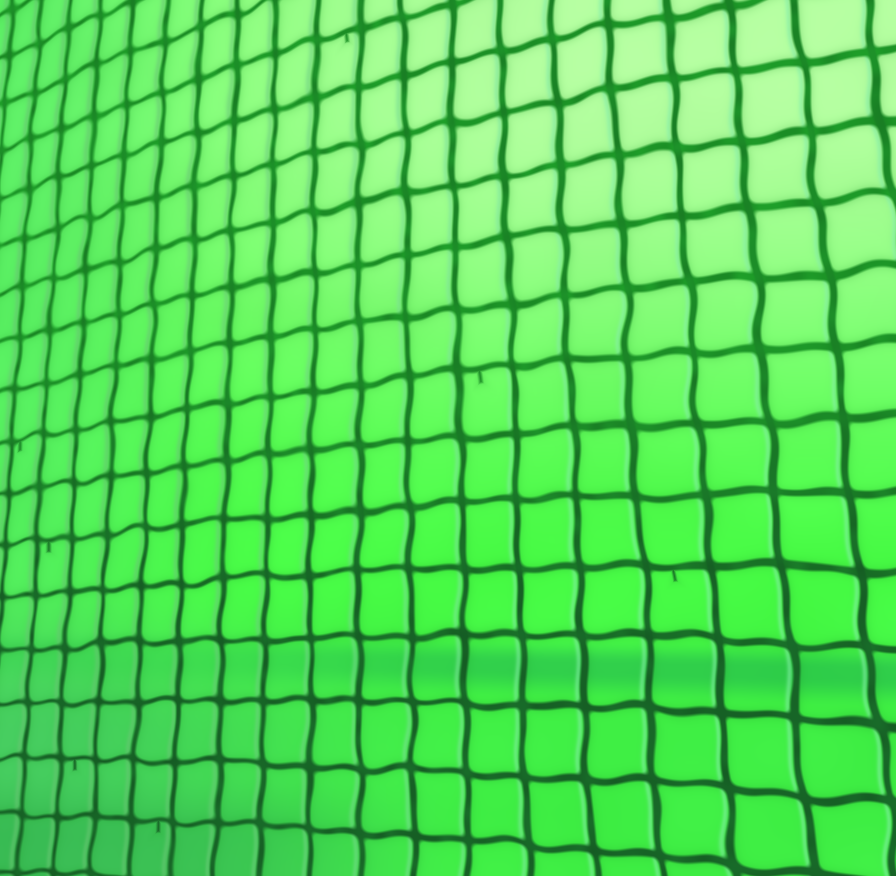
This pattern is drawn by a Shadertoy shader. Its source:

```glsl
// Dark woven netting seen at an angle against a glowing green backdrop.
#define CORD_WIDTH 0.0034   // half width of a cord at the centre
#define CORD_GROWTH 0.0024  // extra half width toward the near right side
#define KNOT_ROUND 0.007    // rounding of cell corners
#define SOFTNESS 0.0022     // blur of the cord edges
#define WOBBLE 0.13         // irregular drift of cords, in cells
#define SAG 0.025           // regular kink between knots, in cells
#define TUFT_RATE 0.025     // share of cells with a loose thread
#define ROW_CURVE 0.0004    // change of row spacing per row
#define PALE vec3(0.71, 1.0, 0.63)
#define VIVID vec3(0.28, 0.99, 0.27)
#define CORD_LIGHT vec3(0.11, 0.58, 0.15)
#define CORD_DARK vec3(0.09, 0.39, 0.15)

float hash(vec2 p) {
    vec3 q = fract(p.xyx * 0.1031);
    q += dot(q, q.yzx + 33.33);
    return fract((q.x + q.y) * q.z);
}

float noise(vec2 p) {
    vec2 i = floor(p), f = fract(p);
    f = f * f * (3.0 - 2.0 * f);
    return mix(mix(hash(i), hash(i + vec2(1, 0)), f.x),
               mix(hash(i + vec2(0, 1)), hash(i + vec2(1, 1)), f.x), f.y);
}

float smoothMin(float a, float b, float k) {
    float h = max(k - abs(a - b), 0.0) / k;
    return min(a, b) - 0.25 * h * h * k;
}

// Maps the canvas (v runs downward) to net columns and rows;
// also returns the local column and row spacing.
vec2 netCoords(vec2 uv, out vec2 spacing) {
    float u = uv.x, v = uv.y;
    float offset = u - (0.4505 + 0.0104 * v);
    float pitch = 0.051 + 0.0106 * v;
    float depth = pitch + (0.026 + 0.0026 * v) * offset;
    float baseRow = 0.6818 - 0.0983 * u + 0.0675 * u * u;
    float rowPitch = 0.0602 + 0.0336 * u - 0.0061 * u * u;
    float rise = baseRow - v;
    float root = sqrt(max(rowPitch * rowPitch - 4.0 * ROW_CURVE * rise, 1e-5));
    spacing = vec2(depth * depth / pitch, root);
    return vec2(offset / depth, 2.0 * rise / (rowPitch + root));
}

vec3 backdrop(vec2 uv) {
    float u = uv.x, v = uv.y;
    float glow = (1.0 - smoothstep(0.08, 0.68, v)) * smoothstep(-0.3, 0.65, u);
    vec3 col = mix(VIVID, PALE, glow);
    // Duller light at the left edge and toward the bottom
    col = mix(col, vec3(0.36, 0.91, 0.43), 0.6 * (1.0 - smoothstep(0.0, 0.3, u)));
    float low = smoothstep(0.65, 0.85, v);
    col = mix(col, mix(vec3(0.27, 0.80, 0.37), vec3(0.25, 0.94, 0.27), smoothstep(0.0, 0.55, u)), low);
    // Shaded fold behind the net, and a dim lower left corner
    float fold = smoothstep(0.715, 0.745, v - 0.02 * u) * (1.0 - smoothstep(0.75, 0.785, v - 0.025 * u));
    col = mix(col, vec3(0.18, 0.79, 0.30), fold * (0.3 + 0.55 * smoothstep(0.1, 0.6, u)));
    float corner = smoothstep(0.88, 0.96, v) * (1.0 - smoothstep(0.2, 0.55, u));
    col = mix(col, vec3(0.20, 0.70, 0.31), 0.6 * corner);
    return col + 0.025 * (noise(uv * vec2(9.0, 14.0)) - 0.5);
}

void mainImage(out vec4 fragColor, in vec2 fragCoord) {
    vec2 uv = fragCoord / iResolution.xy;
    uv.y = 1.0 - uv.y;
    float aspect = iResolution.x / iResolution.y;
    float soft = max(SOFTNESS, 0.8 / iResolution.y);

    // Net position with hand-made unevenness
    vec2 spacing;
    vec2 net = netCoords(uv, spacing);
    vec2 grid = net + 40.0;
    vec2 drift = vec2(noise(grid * 1.3), noise(grid * 1.3 + 71.0)) - 0.5;
    net += WOBBLE * drift + SAG * sin(6.2832 * net.yx);
    vec2 cell = floor(net);
    vec2 inCell = net - cell;

    // Signed distance to the nearest cord of each direction
    vec2 toCord = (net - floor(net + 0.5)) * spacing * vec2(aspect, 1.0);
    float halfWidth = CORD_WIDTH + CORD_GROWTH * (uv.x - 0.5);
    vec2 cord = abs(toCord) - halfWidth * (0.8 + 0.4 * vec2(noise(grid * 2.7), noise(grid * 2.7 + 19.0)));
    float dist = smoothMin(cord.x, cord.y, KNOT_ROUND);

    // Occasional loose thread hanging below a row
    vec2 tuftCentre = vec2(0.2 + 0.6 * hash(cell + 87.0), 0.9);
    vec2 tuftBox = abs(inCell - tuftCentre) * spacing - vec2(0.0015, 0.1 * spacing.y);
    float tuft = max(tuftBox.x, tuftBox.y);
    if (hash(cell + 53.0) < TUFT_RATE) dist = min(dist, tuft);

    // Pale fringe on the left flank of each upright cord
    vec3 col = backdrop(uv);
    float flank = exp(-pow((toCord.x + halfWidth + 0.0035) / 0.003, 2.0));
    vec3 fringe = mix(vec3(0.45, 0.80, 0.49), vec3(0.58, 0.98, 0.73), smoothstep(0.1, 0.7, uv.x));
    col = mix(col, fringe, 0.5 * flank);

    // Soft shade, then the cord itself
    col = mix(col, CORD_LIGHT, 0.22 * exp(-max(dist, 0.0) / 0.004));
    float upright = 0.25 * smoothstep(0.002, -0.002, cord.x);
    vec3 cordColor = mix(CORD_LIGHT, CORD_DARK, clamp(smoothstep(0.3, 0.85, uv.y) + upright, 0.0, 1.0));
    cordColor *= 0.92 + 0.16 * noise(grid * 5.0);
    col = mix(col, cordColor, 1.0 - smoothstep(-soft, soft, dist));
    fragColor = vec4(clamp(col, 0.0, 1.0), 1.0);
}
```
